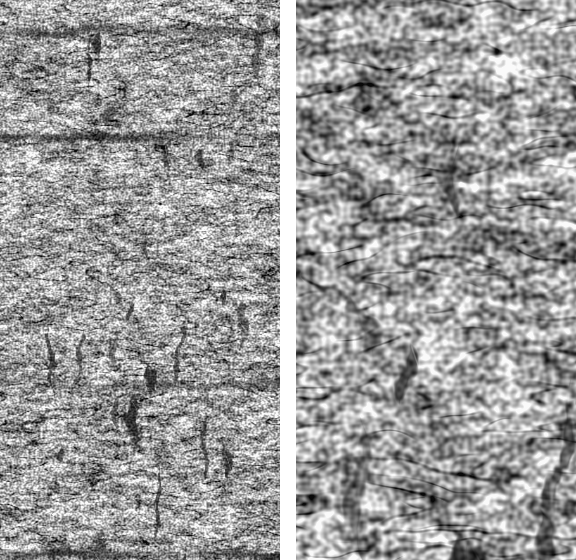
Left: the whole. Right: its middle third, enlarged.
Reproduce this texture procedurally as a WebGL 2 fragment shader.

```glsl
#version 300 es
precision highp float;
precision highp int;

uniform vec2 u_resolution;
out vec4 fragColor;

// Tones
const float BASE_TONE = 0.645;
const float DARK_TONE = 0.15;
const float PATCH_GAIN = 0.22;
const float FLAKE_GAIN = 0.42;
const float FIBRE_GAIN = 0.42;
const float GRAIN_GAIN = 0.52;
const float CRACK_DEPTH = 0.34;

// Layout, in canvas widths
const vec2 GASH_CELL = vec2(0.115, 0.27);
const vec2 GASH_LENGTH = vec2(0.035, 0.17);
const vec2 GASH_WIDTH = vec2(0.010, 0.036);
const float ZONE_PERIOD = 0.95;
const float ZONE_CENTRE = 0.65;
const float BAND_HEIGHTS[4] = float[](0.02, 0.63, 1.51, 1.885);
const float BAND_THICKNESS = 0.021;
const float TAU = 6.28319;

uint hash(ivec2 cell, uint seed) {
    uint h = uint(cell.x) * 1597334677u ^ uint(cell.y) * 3812015801u ^ seed * 668265263u;
    h = (h ^ (h >> 15)) * 2246822519u;
    h = (h ^ (h >> 13)) * 3266489917u;
    return h ^ (h >> 16);
}

float random(ivec2 cell, uint seed) {
    return float(hash(cell, seed) >> 8) / 16777216.0;
}

float cornerSlope(ivec2 cell, vec2 offset) {
    float angle = TAU * random(cell, 7u);
    return dot(vec2(cos(angle), sin(angle)), offset);
}

// Gradient noise, roughly -0.7 to 0.7
float noise(vec2 p) {
    vec2 f = fract(p);
    ivec2 c = ivec2(floor(p));
    vec2 u = f * f * f * (f * (f * 6.0 - 15.0) + 10.0);
    float low = mix(cornerSlope(c, f), cornerSlope(c + ivec2(1, 0), f - vec2(1, 0)), u.x);
    float high = mix(cornerSlope(c + ivec2(0, 1), f - vec2(0, 1)),
                     cornerSlope(c + ivec2(1, 1), f - vec2(1, 1)), u.x);
    return mix(low, high, u.y);
}

// Broken thin lines along the zero contour of stretched noise
float cracks(vec2 p, vec2 scale, float width) {
    float line = 1.0 - smoothstep(0.0, width, abs(noise(p * scale)));
    return line * smoothstep(-0.08, 0.25, noise(p * scale * 0.8 + 31.0));
}

// Upright ragged splits, scattered one per cell
float gashes(vec2 p) {
    float ragged = 0.8 * noise(p * vec2(45.0, 24.0)) + 0.6 * noise(p * vec2(100.0, 60.0) + 9.0);
    float bend = 0.030 * noise(p * vec2(6.0, 13.0) + 4.0);
    ivec2 home = ivec2(floor(p / GASH_CELL));
    float depth = 0.0;
    for (int j = -1; j <= 1; j++) {
        for (int i = -1; i <= 1; i++) {
            ivec2 cell = home + ivec2(i, j);
            vec2 centre = (vec2(cell) + vec2(random(cell, 1u), random(cell, 2u))) * GASH_CELL;
            float size = random(cell, 3u);
            float girth = random(cell, 4u);
            float halfLength = mix(GASH_LENGTH.x, GASH_LENGTH.y, size * size);
            float halfWidth = mix(GASH_WIDTH.x, GASH_WIDTH.y, girth * girth * girth);
            float chance = 0.44 + 0.36 * cos(TAU * (centre.y - ZONE_CENTRE) / ZONE_PERIOD);
            vec2 d = p - centre;
            d.x += bend + d.y * 0.3 * (random(cell, 5u) - 0.5);
            float t = d.y / halfLength;
            float edge = abs(d.x) / halfWidth + t * t + ragged;
            float strength = mix(0.55, 1.0, random(cell, 6u)) * step(random(cell, 8u), chance);
            depth = max(depth, strength * (1.0 - smoothstep(0.45, 1.15, edge)));
        }
    }
    return depth;
}

// Level dark seams with a comb of short upright ticks
float bands(vec2 p) {
    float wander = 0.035 * noise(p * vec2(3.5, 2.0)) + 0.014 * noise(p * vec2(18.0, 20.0));
    float comb = noise(p * vec2(75.0, 9.0));
    float depth = 0.0;
    for (int i = 0; i < 4; i++) {
        float d = p.y - BAND_HEIGHTS[i] + wander;
        float presence = smoothstep(-0.3, 0.28, noise(vec2(p.x * 2.3 + 5.0, float(i) * 3.7 + 0.4)));
        float seam = 1.0 - smoothstep(0.15, 1.1, abs(d) / BAND_THICKNESS + 0.9 * comb);
        float ticks = smoothstep(0.12, 0.4, comb) * (1.0 - smoothstep(0.01, 0.05, abs(d)));
        depth = max(depth, max(seam * mix(0.2, 0.9, presence), 0.5 * ticks));
    }
    return depth;
}

void main() {
    vec2 p = gl_FragCoord.xy / u_resolution.x;
    vec2 q = p + vec2(0.0, 0.018 * noise(p * vec2(7.0, 9.0)) + 0.006 * noise(p * vec2(28.0, 30.0)));

    // Layered grain, stretched sideways
    float grain = GRAIN_GAIN * noise(p * vec2(118.0, 131.0) + 17.0);
    float tone = BASE_TONE + grain;
    tone += PATCH_GAIN * noise(q * vec2(3.5, 9.0));
    tone += FLAKE_GAIN * noise(q * vec2(13.0, 38.0) + 3.0);
    tone += FIBRE_GAIN * noise(q * vec2(42.0, 86.0) + 11.0);

    // Cracks between flakes
    float crack = max(cracks(q, vec2(6.0, 23.0), 0.075), 0.8 * cracks(q + 2.3, vec2(14.0, 46.0), 0.10));
    tone -= CRACK_DEPTH * crack;

    // Splits and seams, crossed by a few pale fibres
    float depth = max(gashes(p), bands(p));
    float fibre = cracks(p + 0.4 * p.yx, vec2(22.0, 7.0), 0.05);
    float hollow = DARK_TONE + 0.4 * grain + 0.3 * fibre;
    tone = mix(tone, hollow, 0.92 * depth);

    fragColor = vec4(vec3(clamp(tone, 0.03, 0.98)), 1.0);
}
```
